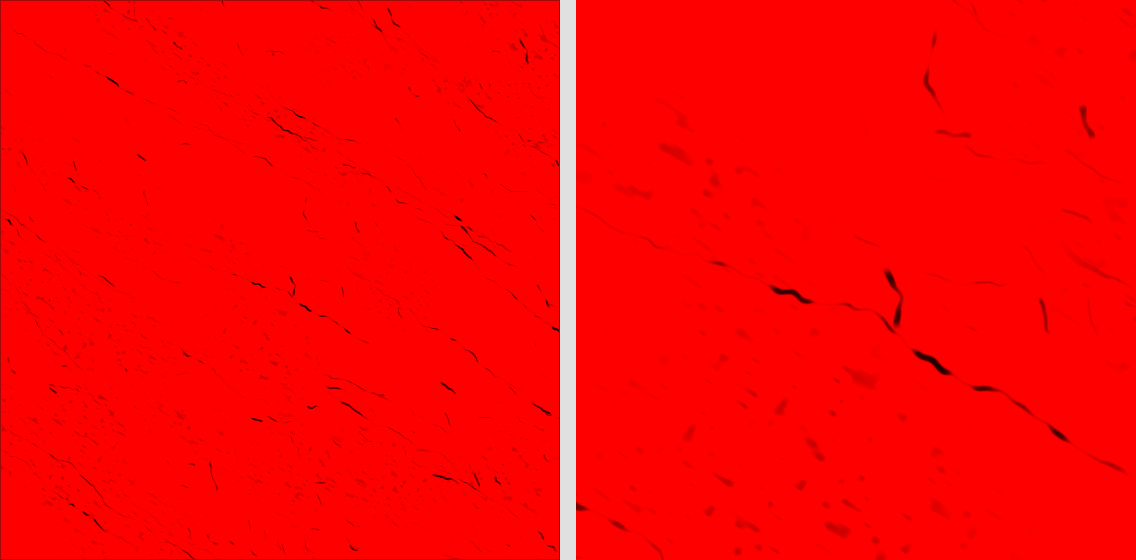
Left: the whole. Right: its middle third, enlarged.
Reproduce this texture procedurally as a three.js fragment shader.

```glsl
varying vec2 vUv;

const vec3 RED = vec3(1.0, 0.0, 0.0);
const vec3 CRACK_BLACK = vec3(0.04, 0.0, 0.0);
const vec3 EDGE_BROWN = vec3(0.62, 0.04, 0.04);
const int LONG_VEINS = 22;

float hash(vec2 p) {
  return fract(sin(dot(p, vec2(127.1, 311.7))) * 43758.55);
}

float noise(vec2 p) {
  vec2 cell = floor(p);
  vec2 f = fract(p);
  f = f * f * (3.0 - 2.0 * f);
  float low = mix(hash(cell), hash(cell + vec2(1.0, 0.0)), f.x);
  float high = mix(hash(cell + vec2(0.0, 1.0)), hash(cell + vec2(1.0, 1.0)), f.x);
  return mix(low, high, f.y);
}

vec2 rotate(vec2 p, float angle) {
  float c = cos(angle);
  float s = sin(angle);
  return vec2(c * p.x + s * p.y, c * p.y - s * p.x);
}

// Sideways drift of a crack, from broad bends down to fine jitter
float wander(float x, float seed, float bend) {
  float broad = noise(vec2(x * 7.0, seed)) - 0.5;
  float kink = noise(vec2(x * 32.0, seed + 11.0)) - 0.5;
  float jitter = noise(vec2(x * 130.0, seed + 23.0)) - 0.5;
  return broad * bend + kink * 0.012 + jitter * 0.004;
}

// Broken, tapering crack centred on the origin of p
float crack(vec2 p, float angle, float halfLength, float bend, float seed) {
  vec2 q = rotate(p, angle);
  float along = abs(q.x) / halfLength;
  if (along > 1.0) return 0.0;
  float bold = smoothstep(0.3, 0.95, noise(vec2(q.x * 13.0, seed + 37.0)));
  float dash = smoothstep(0.25, 0.8, noise(vec2(q.x * 75.0, seed + 51.0)));
  float width = 0.0003 + 0.0016 * bold * dash;
  float d = abs(q.y - wander(q.x, seed, bend));
  float line = 1.0 - smoothstep(width - 0.0008, width + 0.0011, d);
  float strength = (0.12 + 0.88 * dash) * mix(0.35, 1.0, bold);
  return line * strength * (1.0 - smoothstep(0.65, 1.0, along));
}

// Long veins falling to the right
float longVeins(vec2 p) {
  float ink = 0.0;
  for (int i = 0; i < LONG_VEINS; i++) {
    float id = float(i) + 1.0;
    vec2 centre = vec2(hash(vec2(id, 3.0)), fract(id * 0.618));
    float steep = hash(vec2(id, 7.0));
    float angle = -0.42 - 0.22 * steep - 0.3 * pow(steep, 6.0);
    float halfLength = mix(0.1, 0.34, hash(vec2(id, 13.0)));
    float weight = mix(0.5, 1.15, hash(vec2(id, 17.0)));
    ink = max(ink, weight * crack(p - centre, angle, halfLength, 0.045, id * 5.3));
  }
  return ink;
}

// Short cracks scattered over a grid, thinned out by a density field
float shortCracks(vec2 p, float cells, float size, float share, float seed) {
  vec2 home = floor(p * cells);
  float ink = 0.0;
  for (int y = -1; y <= 1; y++) {
    for (int x = -1; x <= 1; x++) {
      vec2 id = home + vec2(float(x), float(y));
      vec2 key = id + seed;
      vec2 centre = (id + vec2(hash(key), hash(key + 31.0))) / cells;
      float density = smoothstep(0.3, 0.7, noise(centre * 5.0 + 8.0) + 0.3 * abs(centre.y - 0.42));
      if (hash(key + 57.0) > share * density) continue;
      float angle = -0.75 + 1.3 * (hash(key + 73.0) - 0.5);
      float halfLength = size * mix(0.4, 1.0, hash(key + 91.0));
      float weight = mix(0.45, 1.1, hash(key + 113.0));
      ink = max(ink, weight * crack(p - centre, angle, halfLength, 0.02, hash(key + 131.0) * 90.0));
    }
  }
  return ink;
}

// Faint flecks stretched along the vein direction
float flecks(vec2 p) {
  vec2 q = rotate(p, -0.6);
  float grain = noise(q * vec2(110.0, 230.0));
  float patches = smoothstep(0.35, 0.75, noise(q * vec2(6.0, 13.0) + 19.0));
  return 0.24 * patches * smoothstep(0.74, 0.98, grain);
}

void main() {
  float ink = longVeins(vUv);
  ink = max(ink, shortCracks(vUv, 13.0, 0.035, 0.8, 5.0));
  ink = max(ink, 0.75 * shortCracks(vUv, 24.0, 0.018, 0.6, 200.0));
  ink = max(ink, flecks(vUv));
  vec3 color = mix(RED, CRACK_BLACK, clamp(ink, 0.0, 1.0));

  // Thin dark rim
  vec2 toEdge = min(vUv, 1.0 - vUv);
  float rim = 1.0 - smoothstep(0.0008, 0.0024, min(toEdge.x, toEdge.y));
  gl_FragColor = vec4(mix(color, EDGE_BROWN, rim), 1.0);
}
```
